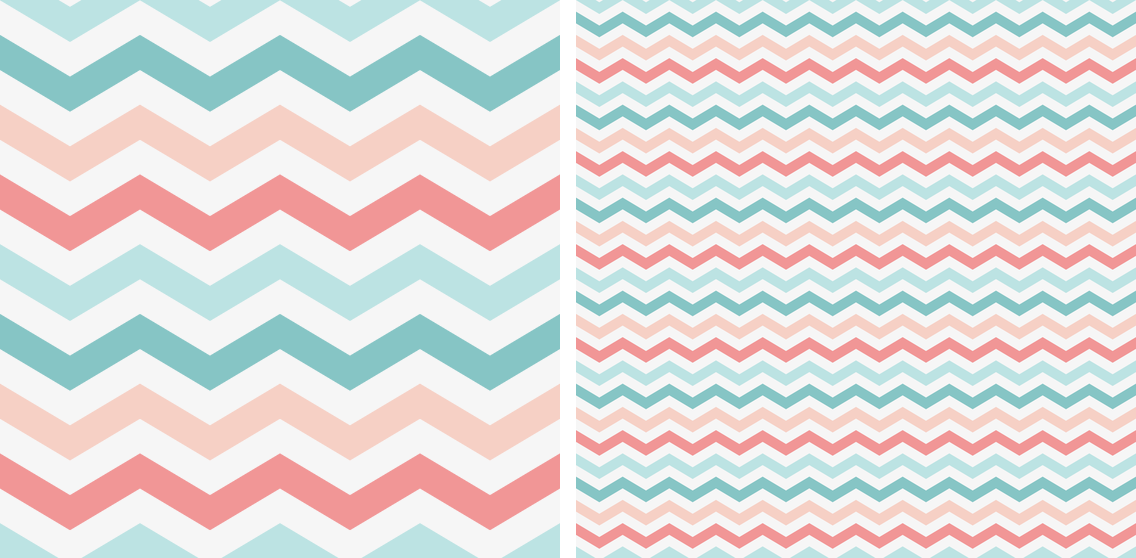
Left, the tile; right, the same tile 3 across and 3 down.
Write a WebGL 1 fragment shader that draws this pattern.

```glsl
precision highp float;
// Seamless chevron stripes: four flat pastel colours cycle down a pale ground.
// A triangle wave shifts the vertical coordinate, which is then cut into
// evenly spaced bands whose edges are smoothed over one pixel.

uniform vec2 u_resolution;

#define ZIGZAGS 4.0        // peaks across the canvas
#define STRIPES 8.0        // stripes down the canvas, a multiple of four
#define THICKNESS 0.504    // stripe height, in stripe spacings
#define AMPLITUDE 0.598    // peak to valley drop, in stripe spacings
#define TOP_OFFSET 0.5     // first whole stripe below the top, in spacings
#define GROUND vec3(0.965, 0.965, 0.965)
#define TEAL   vec3(0.525, 0.773, 0.773)
#define PEACH  vec3(0.965, 0.816, 0.773)
#define CORAL  vec3(0.945, 0.588, 0.588)
#define AQUA   vec3(0.737, 0.890, 0.890)

// 0 at each peak, 1 at each valley
float triangleWave(float x) {
  return 1.0 - abs(2.0 * fract(x) - 1.0);
}

vec3 stripeColour(float index) {
  float k = mod(index, 4.0);
  if (k < 0.5) return TEAL;
  if (k < 1.5) return PEACH;
  if (k < 2.5) return CORAL;
  return AQUA;
}

void main() {
  vec2 uv = gl_FragCoord.xy / u_resolution;

  // Position down the stripes, zero at the centre line of the first one
  float drop = AMPLITUDE * triangleWave(uv.x * ZIGZAGS);
  float position = (1.0 - uv.y) * STRIPES - drop - TOP_OFFSET - 0.5 * THICKNESS;

  // Nearest stripe and signed distance to its edge, in spacings
  float index = floor(position + 0.5);
  float edge = abs(position - index) - 0.5 * THICKNESS;

  // Width of one pixel measured across the slanted edge
  float pixel = length(vec2(2.0 * AMPLITUDE * ZIGZAGS, STRIPES) / u_resolution);
  float coverage = clamp(0.5 - edge / pixel, 0.0, 1.0);

  gl_FragColor = vec4(mix(GROUND, stripeColour(index), coverage), 1.0);
}
```
